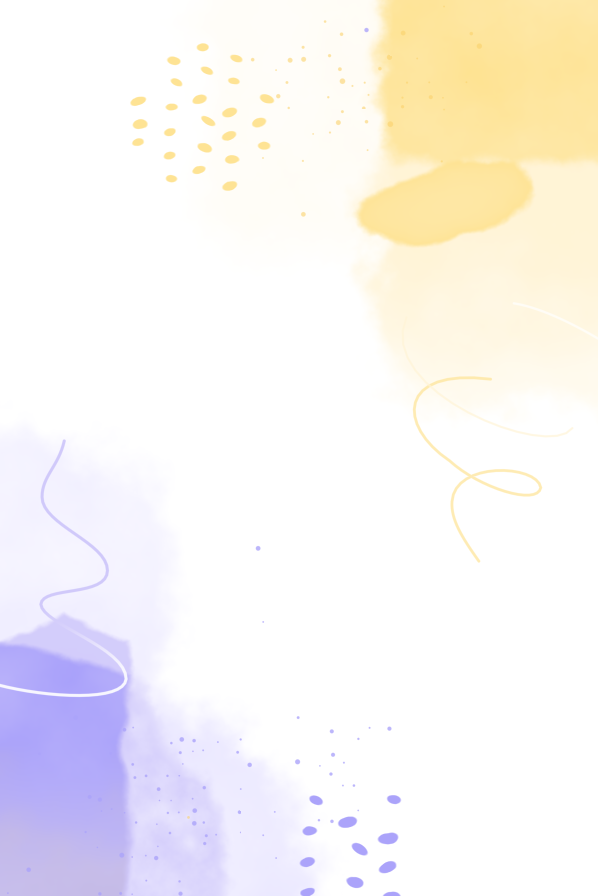
Write a WebGL 1 fragment shader that draws this background.

```glsl
precision highp float;
// Watercolour sheet: yellow and lilac corner washes with dabs, specks and loose ribbons.
uniform vec2 u_resolution;

const vec2 SHEET = vec2(5.12, 7.68); // y runs downward
const vec3 WHITE = vec3(1.0);
const vec3 CREAM = vec3(1.0, 0.955, 0.84);
const vec3 YELLOW = vec3(0.995, 0.89, 0.58);
const vec3 AMBER = vec3(0.98, 0.82, 0.42);
const vec3 MIST = vec3(0.925, 0.915, 1.0);
const vec3 LILAC = vec3(0.8, 0.77, 0.98);
const vec3 VIOLET = vec3(0.67, 0.64, 0.98);
const vec3 MAUVE = vec3(0.77, 0.73, 0.9);

vec2 hash2(vec2 p) {
  vec3 q = fract(p.xyx * vec3(0.1031, 0.103, 0.0973));
  q += dot(q, q.yzx + 33.33);
  return fract((q.xx + q.yz) * q.zy);
}
float noise(vec2 p) {
  vec2 i = floor(p), f = fract(p), e = vec2(1, 0);
  f = f * f * (3.0 - 2.0 * f);
  return mix(mix(hash2(i).x, hash2(i + e).x, f.x),
             mix(hash2(i + e.yx).x, hash2(i + e.xx).x, f.x), f.y);
}
// Layered noise centred on zero
float fbm(vec2 p) {
  float sum = 0.0, amp = 0.5;
  for (int i = 0; i < 5; i++) {
    sum += amp * (noise(p) - 0.5);
    p = mat2(1.6, 1.2, -1.2, 1.6) * p + 7.3;
    amp *= 0.5;
  }
  return sum;
}
float ellipse(vec2 p, vec2 radii) {
  return (length(p / radii) - 1.0) * min(radii.x, radii.y);
}
// Rounded area right of and above a corner
float cornerArea(vec2 p, vec2 corner, float r) {
  vec2 d = vec2(corner.x - p.x, p.y - corner.y) + r;
  return length(max(d, 0.0)) + min(max(d.x, d.y), 0.0) - r;
}
float cover(float d, float soft) {
  return 1.0 - smoothstep(-soft, soft, d);
}
// Distance to a cubic curve; ends and handles are packed in pairs
float curve(vec2 p, vec4 a, vec4 b) {
  float best = 9.0;
  vec2 last = a.xy;
  for (int i = 1; i <= 16; i++) {
    float t = float(i) / 16.0, s = 1.0 - t;
    vec2 next = s * s * (s * a.xy + 3.0 * t * a.zw) + t * t * (3.0 * s * b.xy + t * b.zw);
    vec2 e = next - last, w = p - last;
    best = min(best, length(w - e * clamp(dot(w, e) / dot(e, e), 0.0, 1.0)));
    last = next;
  }
  return best;
}
// Brush dabs on a staggered, jittered grid inside an oval
float dabs(vec2 p, vec2 spread, vec2 cell, float size, float px) {
  vec2 g = p / cell + 0.5;
  vec2 shift = vec2(0.0, 0.5 * mod(floor(g.x), 2.0));
  vec2 id = floor(g + shift), h = hash2(id + 40.0);
  vec2 spot = (id - shift + (h - 0.5) * 0.35) * cell, q = p - spot;
  q.y -= q.x * (h.x - 0.4) * 0.7;
  float d = ellipse(q, size * vec2(1.0, 0.62) * (0.75 + 0.35 * h.y));
  return step(length(spot / spread), 1.0) * cover(d, px);
}
float specks(vec2 p, float cell, float density, float px) {
  vec2 id = floor(p / cell), h = hash2(id + 90.0), k = hash2(id + 170.0);
  float radius = cell * (0.06 + 0.16 * k.y * k.y);
  return step(k.x, density) * cover(length(p - (id + 0.3 + 0.4 * h) * cell) - radius, px);
}
float cloud(vec2 p, float falloff) {
  return 0.35 * exp(-falloff * dot(p, p));
}

void main() {
  vec2 uv = gl_FragCoord.xy / u_resolution, p = vec2(uv.x, 1.0 - uv.y) * SHEET;
  float px = 0.75 * SHEET.y / u_resolution.y;
  float broad = fbm(p * 1.7), fine = fbm(p * 5.0 + 20.0), ragged = 0.6 * broad + 0.35 * fine;

  // Yellow washes, palest first
  float haze = cover(cornerArea(p, vec2(1.75, 2.1), 0.4) + ragged, 0.28);
  vec3 col = mix(WHITE, CREAM, haze * (0.2 + 0.25 * broad));
  float cream = cover(cornerArea(p, vec2(3.25, 3.4), 0.6) + ragged, 0.2);
  col = mix(col, CREAM, cream * (1.0 - 0.6 * smoothstep(1.9, 3.3, p.y + broad)));
  float block = cornerArea(p, vec2(3.25, 1.35), 0.15) + 0.5 * ragged;
  col = mix(col, YELLOW, cover(block, 0.09) * (0.85 + 0.5 * broad));
  vec2 tilted = p - vec2(3.86, 1.75);
  tilted.y += 0.18 * tilted.x;
  float pool = ellipse(tilted, vec2(0.73, 0.32)) + 0.22 * ragged;
  col = mix(col, YELLOW, cover(pool, 0.025) * (0.75 + 0.25 * exp(-12.0 * abs(pool))));

  // Lilac washes
  float mist = min(ellipse(p - vec2(0.2, 5.1), vec2(1.3, 1.4)),
                   ellipse(p - vec2(0.6, 7.7), vec2(2.15, 1.95)));
  col = mix(col, MIST, cover(mist + ragged, 0.22) * (0.6 + 0.6 * broad + 0.3 * smoothstep(5.0, 6.3, p.y)));
  float fringe = ellipse(p - vec2(0.3, 7.4), vec2(1.55, 1.75)) + 0.9 * ragged;
  col = mix(col, LILAC, cover(fringe, 0.12) * (0.55 + 0.8 * fine));
  float body = max(5.22 + 0.5 * abs(p.x - 0.55) - p.y, p.x - 1.1) + 0.3 * ragged;
  col = mix(col, LILAC, cover(body, 0.035) * 0.8);
  float core = max(5.52 + 0.25 * p.x * p.x - p.y, p.x - 1.07) + 0.25 * ragged;
  vec3 pigment = mix(VIOLET, MAUVE, smoothstep(6.5, 7.5, p.y + broad));
  col = mix(col, pigment, cover(core, 0.04) * (0.85 + 0.6 * broad));

  // Splatter and dabs
  float dusky = max(cloud(p - vec2(1.6, 7.1), 1.5), cloud(p - vec2(2.8, 6.6), 6.0));
  col = mix(col, AMBER, 0.6 * specks(p, 0.11, cloud(p - vec2(3.1, 0.8), 2.2), px));
  col = mix(col, VIOLET, 0.8 * specks(p, 0.1, dusky, px));
  vec2 q = p + 0.03 * fine;
  col = mix(col, YELLOW, dabs(q - vec2(1.74, 1.04), vec2(0.62, 0.64), vec2(0.26, 0.21), 0.06, px));
  col = mix(col, VIOLET, dabs(q - vec2(3.02, 7.28), vec2(0.58, 0.54), vec2(0.35, 0.26), 0.075, px));
  col = mix(col, VIOLET, 0.8 * cover(length(p - vec2(2.21, 4.7)) - 0.02, px));

  // Yellow ribbon and its faint strands
  float d = curve(p, vec4(4.1, 4.81, 3.95, 4.6), vec4(3.86, 4.45, 3.87, 4.3));
  d = min(d, curve(p, vec4(3.87, 4.3, 3.89, 3.95), vec4(4.6, 3.98, 4.63, 4.18)));
  d = min(d, curve(p, vec4(4.63, 4.18, 4.6, 4.34), vec4(4.1, 4.18, 3.85, 3.95)));
  d = min(d, curve(p, vec4(3.85, 3.95, 3.4, 3.65), vec4(3.4, 3.15, 4.2, 3.25)));
  col = mix(col, YELLOW, 0.7 * cover(d - 0.012, px));
  d = curve(p, vec4(3.48, 2.72, 3.2, 3.35), vec4(4.7, 3.95, 4.9, 3.67));
  col = mix(col, CREAM, 0.7 * cover(d - 0.009, px));
  d = curve(p, vec4(4.4, 2.6, 4.65, 2.64), vec4(4.95, 2.8, 5.15, 2.92));
  col = mix(col, WHITE, 0.7 * cover(d - 0.01, px));

  // Lilac ribbon, whitening over the dark wash
  d = curve(p, vec4(0.55, 3.78, 0.5, 4.0), vec4(0.36, 4.08, 0.36, 4.26));
  d = min(d, curve(p, vec4(0.36, 4.26, 0.36, 4.5), vec4(0.92, 4.65, 0.92, 4.89)));
  d = min(d, curve(p, vec4(0.92, 4.89, 0.92, 5.12), vec4(0.36, 5.02, 0.35, 5.18)));
  d = min(d, curve(p, vec4(0.35, 5.18, 0.36, 5.35), vec4(1.08, 5.55, 1.08, 5.82)));
  d = min(d, curve(p, vec4(1.08, 5.82, 1.06, 6.02), vec4(0.4, 5.98, -0.02, 5.87)));
  vec3 ink = mix(LILAC, WHITE, smoothstep(5.15, 5.85, p.y));
  col = mix(col, ink, 0.9 * cover(d - 0.013, px));
  gl_FragColor = vec4(col, 1.0);
}
```
